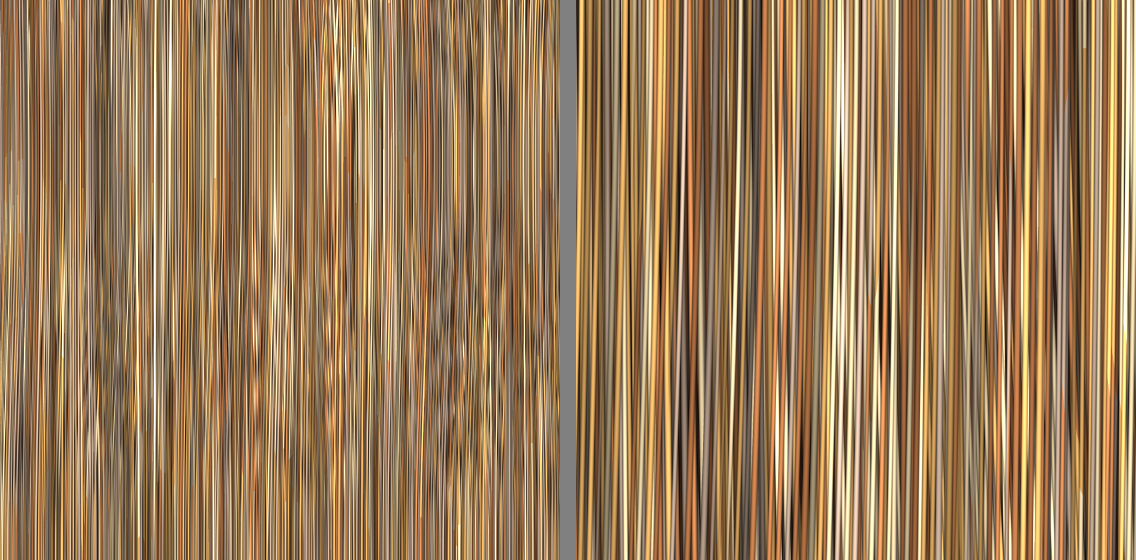
Left: the whole. Right: its middle third, enlarged.
Write a WebGL 1 fragment shader that draws this texture.

```glsl
precision highp float;
// Fine straight hair: thousands of near-vertical strands in gold, rust, ash and cream.
// Layers of thin repeated strands, each layer bent by its own slow noise, are
// stacked back to front; every strand has a lit core, dark rims and a soft shadow.

uniform vec2 u_resolution;

const int LAYERS = 6;
const int SAMPLES = 4;              // horizontal samples per pixel
const float STRANDS = 155.0;        // strands across the rearmost layer
const float STRANDS_STEP = 11.0;    // extra strands for each nearer layer
const float BEND = 0.035;           // sideways sway of the strands
const float RIM_DARKNESS = 0.55;
const float SHADOW = 0.32;
const float CONTRAST = 1.04;
const float SHADE_MIN = 0.58;
const float SHADE_MAX = 1.36;
const float LOCK_SHADE = 0.26;      // lightness range between locks
const float LOCK_TINT = 0.45;       // tint range between locks
const vec3 MEAN_COLOR = vec3(0.57, 0.45, 0.33);
const vec3 GAP = vec3(0.24, 0.15, 0.10);
const vec3 ASH = vec3(0.72, 0.62, 0.54);
const vec3 RUST = vec3(0.75, 0.48, 0.29);
const vec3 GOLD = vec3(0.89, 0.68, 0.39);
const vec3 CREAM = vec3(0.98, 0.88, 0.69);

float hash(vec2 p) {
  return fract(sin(dot(p, vec2(12.9898, 78.233))) * 43758.5453);
}

float noise(vec2 p) {
  vec2 i = floor(p);
  vec2 f = fract(p);
  f = f * f * (3.0 - 2.0 * f);
  return mix(mix(hash(i), hash(i + vec2(1.0, 0.0)), f.x),
             mix(hash(i + vec2(0.0, 1.0)), hash(i + vec2(1.0, 1.0)), f.x), f.y);
}

// Tints run from cool and dull to pale and bright.
vec3 strandTint(float pick) {
  vec3 tint = mix(ASH, RUST, step(0.29, pick));
  tint = mix(tint, GOLD, step(0.50, pick));
  return mix(tint, CREAM, step(0.79, pick));
}

// Lays one layer of strands over the colour behind it.
vec3 addStrands(vec3 behind, vec2 p, float layer, float lock) {
  float count = STRANDS + STRANDS_STEP * layer;
  float sway = noise(vec2(p.x * 5.0, p.y * 1.4) + layer * 17.0) - 0.5;
  float u = (p.x + BEND * sway) * count;
  float id = floor(u);
  vec2 seed = vec2(id, layer * 37.0 + 5.0);

  // Each strand fades in and out at its own heights, with tapered tips.
  float lane = id + layer * 371.0;
  float phase = 20.0 * hash(seed + 57.1);
  float life = smoothstep(0.16, 0.42, noise(vec2(lane, p.y * 1.6 + phase)));
  float halfWidth = mix(0.23, 0.39, hash(seed)) * life;
  float center = 0.5 + 0.2 * (hash(seed + 11.3) - 0.5);
  float dist = abs(fract(u) - center);
  float soft = 0.35 * count / u_resolution.x;
  float cover = (1.0 - smoothstep(halfWidth - soft, halfWidth + soft, dist)) * life;
  float shadow = (1.0 - smoothstep(halfWidth, halfWidth + 0.22, dist)) * life;

  // Round shading, random lightness and slow glints along the strand.
  float across = min(dist / max(halfWidth, 0.05), 1.0);
  float shade = mix(SHADE_MIN, SHADE_MAX, hash(seed + 23.7));
  shade *= 1.0 - RIM_DARKNESS * across * across;
  shade *= 0.86 + 0.28 * noise(vec2(lane, p.y * 6.0 + phase));
  shade *= 1.0 + LOCK_SHADE * (lock - 0.5);
  float pick = hash(seed + 41.9) + LOCK_TINT * (lock - 0.5);

  return mix(behind * (1.0 - SHADOW * shadow), strandTint(pick) * shade, cover);
}

vec3 hair(vec2 p) {
  // Broad locks share a tendency towards dark ash or bright gold.
  float lock = 0.6 * noise(vec2(p.x * 22.0, p.y * 2.2) + 60.0)
             + 0.4 * noise(vec2(p.x * 55.0, p.y * 3.5) + 90.0);
  vec3 color = GAP;
  for (int i = 0; i < LAYERS; i++) {
    color = addStrands(color, p, float(i), lock);
  }
  return color;
}

void main() {
  vec3 color = vec3(0.0);
  for (int s = 0; s < SAMPLES; s++) {
    float offset = (float(s) + 0.5) / float(SAMPLES) - 0.5;
    vec2 p = (gl_FragCoord.xy + vec2(offset, 0.0)) / u_resolution;
    color += hair(p);
  }
  color /= float(SAMPLES);
  color = MEAN_COLOR + (color - MEAN_COLOR) * CONTRAST;
  gl_FragColor = vec4(clamp(color, 0.0, 1.0), 1.0);
}
```
